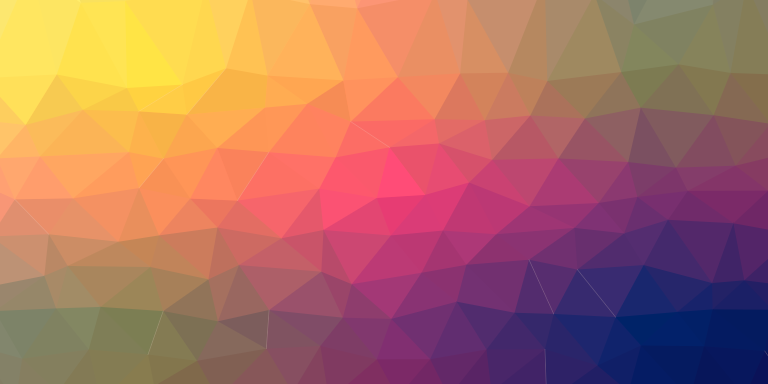
A WebGL 2 fragment shader for this background:

```glsl
#version 300 es
precision highp float;
// Low-poly backdrop: a jittered, staggered lattice is split into flat triangles.
// Each triangle takes the mean of a horizontal and a vertical colour ramp at its
// centroid, and a few shared edges carry a faint pale hairline.

uniform vec2 u_resolution;
out vec4 fragColor;

const vec2 CELL = vec2(0.146, 0.104);   // lattice pitch in canvas heights
const float FIRST_ROW = 0.195;          // depth of row zero below the top

const vec3 CREAM = vec3(1.00, 0.92, 0.45);
const vec3 YELLOW = vec3(1.00, 0.87, 0.23);
const vec3 PINK = vec3(1.00, 0.25, 0.47);
const vec3 NAVY = vec3(0.00, 0.14, 0.42);
const vec3 MIDNIGHT = vec3(0.04, 0.07, 0.34);

float hash(vec2 p) {
    return fract(sin(dot(p, vec2(127.1, 311.7))) * 4375.85);
}

float linearStep(float a, float b, float t) {
    return clamp((t - a) / (b - a), 0.0, 1.0);
}

float cross2(vec2 a, vec2 b) {
    return a.x * b.y - a.y * b.x;
}

// Warm-to-cool ramp shared by both axes
vec3 ramp(float t) {
    vec3 c = mix(CREAM, YELLOW, linearStep(0.0, 0.20, t));
    c = mix(c, PINK, linearStep(0.20, 0.51, t));
    c = mix(c, NAVY, linearStep(0.51, 0.84, t));
    return mix(c, MIDNIGHT, linearStep(0.84, 1.0, t));
}

// Lattice point: alternate rows shift by half a cell, then wander
vec2 meshVertex(vec2 id) {
    vec2 jitter = vec2(hash(id), hash(id + 37.3)) - 0.5;
    vec2 v = id + jitter * vec2(0.60, 0.54);
    v.x += 0.5 * mod(id.y, 2.0);
    v.y += 0.14 * sin(id.x * 0.9 + id.y * 1.7);
    v.y *= id.y < 0.0 ? 2.0 : 1.0;      // taller facets along the top
    return v * CELL + vec2(0.0, FIRST_ROW);
}

// Signed distance to the line a-b
float lineDistance(vec2 p, vec2 a, vec2 b) {
    return cross2(b - a, p - a) / max(length(b - a), 0.0001);
}

float segmentDistance(vec2 p, vec2 a, vec2 b) {
    vec2 d = b - a;
    float t = clamp(dot(p - a, d) / dot(d, d), 0.0, 1.0);
    return length(p - a - d * t);
}

float triangleCoverage(vec2 p, vec2 a, vec2 b, vec2 c, float pixel) {
    float side = sign(cross2(b - a, c - a));
    float inner = min(lineDistance(p, a, b) * side,
                  min(lineDistance(p, b, c) * side, lineDistance(p, c, a) * side));
    return clamp(inner / pixel + 0.5, 0.0, 1.0);
}

// Flat colour weighted by coverage, with the weight in alpha
vec4 facet(vec2 p, vec2 a, vec2 b, vec2 c, float aspect, float pixel) {
    vec2 centre = (a + b + c) / 3.0;
    vec3 color = 0.5 * (ramp(centre.x / aspect) + ramp(centre.y));
    color *= 1.0 + 0.07 * (hash(floor(centre * 500.0)) - 0.5);
    return vec4(color, 1.0) * triangleCoverage(p, a, b, c, pixel);
}

void main() {
    float pixel = 1.0 / u_resolution.y;
    float aspect = u_resolution.x * pixel;
    vec2 p = gl_FragCoord.xy * pixel;
    p.y = 1.0 - p.y;                    // depth measured from the top

    vec2 base = floor((p - vec2(0.0, FIRST_ROW)) / CELL);
    base.y = max(base.y, -1.0);

    vec4 sum = vec4(0.0);
    float hairline = 0.0;
    for (int j = -1; j <= 1; j++) {
        for (int i = -1; i <= 1; i++) {
            vec2 id = base + vec2(i, j);
            vec2 a = meshVertex(id);
            vec2 b = meshVertex(id + vec2(1.0, 0.0));
            vec2 c = meshVertex(id + vec2(0.0, 1.0));
            vec2 d = meshVertex(id + vec2(1.0, 1.0));

            // Split each quad along its shorter diagonal
            bool falling = distance(a, d) < distance(b, c);
            vec2 start = falling ? a : b;
            vec2 end = falling ? d : c;
            vec2 tip = falling ? b : a;
            vec2 otherTip = falling ? c : d;
            sum += facet(p, start, end, tip, aspect, pixel);
            sum += facet(p, start, end, otherTip, aspect, pixel);

            // Rare pale seams
            float seam = segmentDistance(p, start, end) - 0.0008;
            float chosen = step(0.94, hash(id + 91.7));
            hairline = max(hairline, chosen * clamp(0.5 - seam / pixel, 0.0, 1.0));
        }
    }

    vec3 color = sum.rgb / max(sum.a, 0.0001);
    fragColor = vec4(mix(color, vec3(0.95, 0.85, 0.8), 0.25 * hairline), 1.0);
}
```
